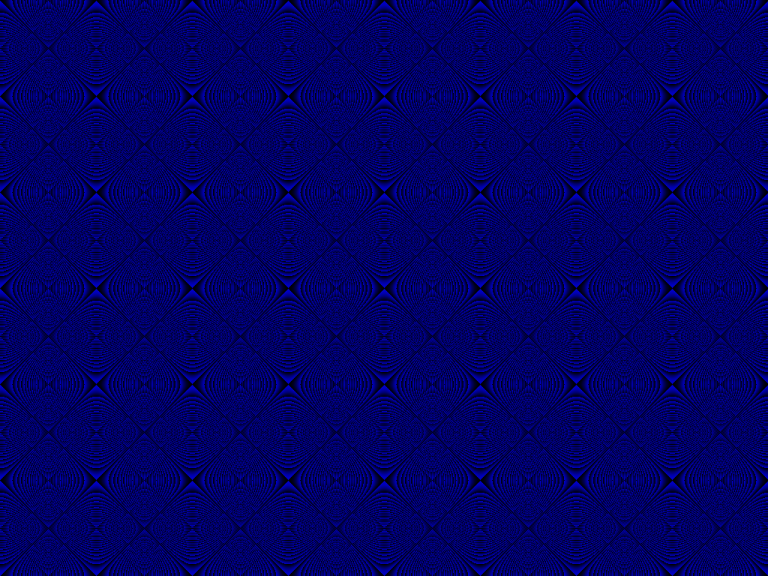
Write a Shadertoy shader that draws this pattern.

```glsl
// Blue moire lattice: hyperbolic fringes from a difference of squares, wrapped on a dot grid.
#define REPEATS ivec2(8, 6)   // cells across and down
#define CELL_DOTS 128         // dots along one cell side
#define LEVELS 256            // brightness steps before the ramp wraps
#define PEAK_BLUE 0.8         // brightest blue
#define TAPS 4                // smoothing samples per axis

// Sawtooth of x^2 - y^2; it repeats every CELL_DOTS dots along both axes.
float fringe(ivec2 dot2) {
    ivec2 p = dot2 % CELL_DOTS;
    int difference = p.x * p.x - p.y * p.y;
    return float(difference & (LEVELS - 1)) / float(LEVELS - 1);
}

// Dot index at a canvas position, with rows counted from the top and wrapped at the edges.
ivec2 dotAt(vec2 uv) {
    vec2 wrapped = fract(vec2(uv.x, 1.0 - uv.y));
    return ivec2(floor(wrapped * vec2(REPEATS * CELL_DOTS)));
}

void mainImage(out vec4 fragColor, in vec2 fragCoord) {
    // Average the dots that fall under this pixel.
    float sum = 0.0;
    for (int j = 0; j < TAPS; j++) {
        for (int i = 0; i < TAPS; i++) {
            vec2 offset = (vec2(i, j) + 0.5) / float(TAPS) - 0.5;
            sum += fringe(dotAt((fragCoord + offset) / iResolution.xy));
        }
    }
    float blue = PEAK_BLUE * sum / float(TAPS * TAPS);
    fragColor = vec4(0.0, 0.0, blue, 1.0);
}
```
